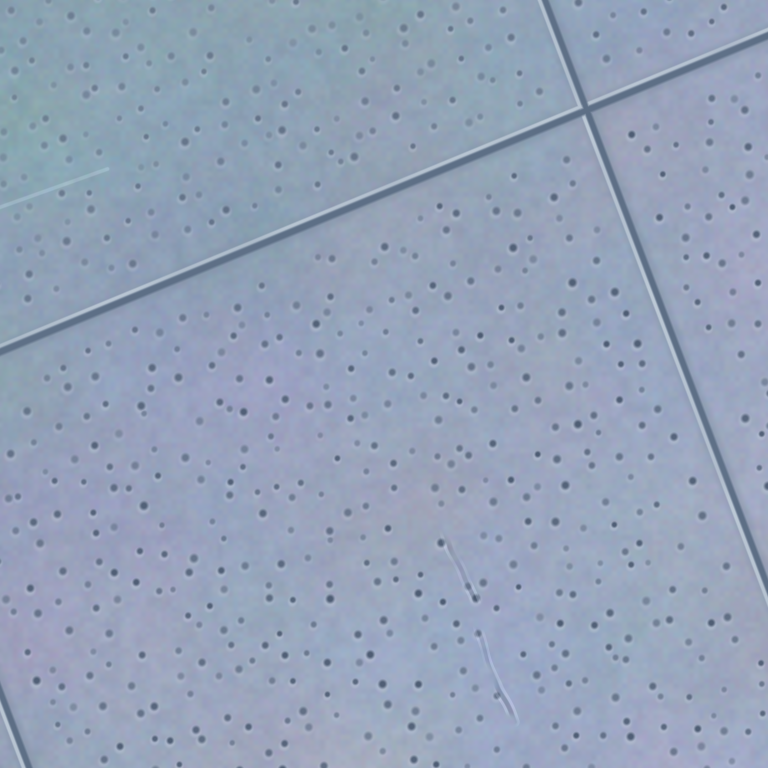
Reproduce this texture procedurally as a Shadertoy shader.

```glsl
// Perforated ceiling panels seen at a tilt: square tiles parted by grooved seams.
// Each tile holds a jittered grid of soft pinholes with lit lower rims; value
// noise tints the paint, and two faint scratches add wear.

const float TILE = 0.983;   // panel side, in canvas heights
const float HOLES = 28.0;   // hole cells along one panel side

vec3 hash3(vec2 p) {
    vec3 q = fract(vec3(p.xyx) * vec3(0.1031, 0.1030, 0.0973));
    q += dot(q, q.yxz + 33.33);
    return fract((q.xxy + q.yzz) * q.zyx);
}

vec3 noise3(vec2 p) {
    vec2 i = floor(p), f = fract(p);
    f = f * f * (3.0 - 2.0 * f);
    vec3 low = mix(hash3(i), hash3(i + vec2(1, 0)), f.x);
    vec3 high = mix(hash3(i + vec2(0, 1)), hash3(i + vec2(1, 1)), f.x);
    return mix(low, high, f.y);
}

// Soft stripe of half width w around zero
float band(float d, float w) {
    return 1.0 - smoothstep(w * 0.45, w * 1.45, abs(d));
}

float segment(vec2 p, vec2 a, vec2 b) {
    vec2 ab = b - a;
    return length(p - a - ab * clamp(dot(p - a, ab) / dot(ab, ab), 0.0, 1.0));
}

// Returns hole darkness in x and rim light in y
vec2 perforation(vec2 t, vec2 rimShift) {
    float cell = TILE / HOLES;
    vec2 base = floor(t / cell), result = vec2(0);
    for (int j = -1; j <= 1; j++)
    for (int i = -1; i <= 1; i++) {
        vec2 id = base + vec2(i, j);
        vec2 inTile = mod(id + 0.5, HOLES);
        vec2 edge = min(inTile, HOLES - inTile);
        vec3 place = hash3(id + 117.0), look = hash3(id + 371.0);
        if (min(edge.x, edge.y) < 1.0 || place.z > 0.86) continue;
        vec2 d = t - (id + 0.5 + (place.xy - 0.5) * 0.74) * cell;
        float r = mix(0.0042, 0.0064, look.x);
        float strength = mix(0.4, 1.0, look.y);
        float hole = 1.0 - smoothstep(r * 0.35, r * 1.25, length(d));
        float rim = 1.0 - smoothstep(r * 0.8, r * 1.75, length(d - rimShift));
        result = max(result, vec2(hole, rim) * strength);
    }
    return result;
}

void mainImage(out vec4 fragColor, in vec2 fragCoord) {
    vec2 uv = fragCoord / iResolution.y;

    // Tilted panel frame with its origin at the seam crossing
    mat2 tilt = mat2(0.935, -0.381, 0.355, 0.925);
    vec2 t = tilt * (uv - vec2(0.763, 0.857));

    // Paint: greener at upper left, lighter at lower right, blotchy throughout
    vec3 blotch = noise3(uv * 6.0) + 0.5 * noise3(uv * 14.0 + 9.0) - 0.75;
    float corner = smoothstep(-0.1, 0.55, uv.y - uv.x * 0.8 - 0.2);
    vec3 color = mix(vec3(0.585, 0.628, 0.723), vec3(0.545, 0.638, 0.70), corner);
    color += 0.035 * smoothstep(0.5, 1.7, uv.x + 1.0 - uv.y);
    color += blotch * vec3(0.045, 0.025, 0.04);
    color += (noise3(uv * 150.0) - 0.5) * 0.035;
    color += (noise3(uv * 60.0 + 40.0).x - 0.5) * 0.03;

    // Pinholes, fainter toward the upper left
    vec2 holes = perforation(t, tilt * vec2(-0.0006, -0.0024));
    holes *= mix(1.0, 0.65, corner);
    color = mix(color, vec3(0.71, 0.75, 0.82), holes.y * 0.6);
    color = mix(color, vec3(0.27, 0.33, 0.42), holes.x * 0.92);

    // Scratches: one pale line and one broken, wavering scuff
    float wobble = (noise3(uv * 28.0).y - 0.5) * 0.012;
    float pale = segment(uv, vec2(-0.02, 0.723), vec2(0.14, 0.78));
    float scuff = segment(uv + vec2(wobble, 0), vec2(0.57, 0.35), vec2(0.665, 0.06));
    float broken = smoothstep(0.35, 0.7, noise3(uv * 35.0 + 5.0).z);
    color += 0.07 * band(pale, 0.0025);
    color += 0.08 * broken * (band(scuff - 0.005, 0.002) - band(scuff, 0.003));

    // Seams: a dark groove beside a bright lip, worn unevenly along its length
    vec2 s = t - TILE * round(t / TILE);
    float wear = mix(0.65, 1.0, noise3(uv * 18.0 + 70.0).x);
    float lip = max(band(s.x + 0.0055, 0.0028), band(s.y - 0.006, 0.0028));
    float groove = max(band(s.x - 0.001, 0.0042), band(s.y + 0.001, 0.0048));
    float shade = max(band(s.x, 0.012), band(s.y, 0.013));
    color = mix(color, vec3(0.51, 0.57, 0.65), shade * 0.45);
    color = mix(color, vec3(0.74, 0.79, 0.84), lip * wear);
    color = mix(color, vec3(0.36, 0.43, 0.52), groove * mix(0.8, 1.0, wear));

    fragColor = vec4(clamp(color, 0.0, 1.0), 1.0);
}
```
